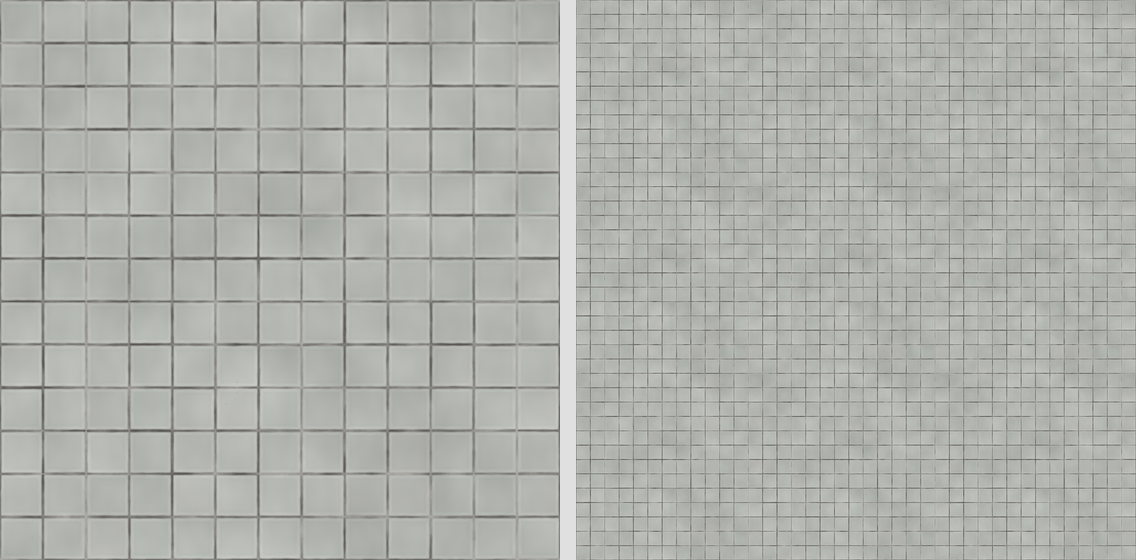
Left: one tile. Right: repeated 3 by 3.
Give the GLSL for this texture, as a WebGL 1 fragment shader.

```glsl
precision highp float;
// Seamless wall of small glazed grey-green square tiles with thin, unevenly stained grout.

uniform vec2 u_resolution;

#define TILES 13.0          // repeats across and down
#define GROUT 0.056         // joint width, in tiles
#define CORNER 0.035        // tile corner radius, in tiles
#define JITTER 0.014        // uneven laying of tiles
#define SOFTNESS 0.014      // worn tile edge, in tiles
#define TONE_VARIATION 0.030
#define GLAZE_VARIATION 0.040
#define RIM_LIGHT 0.030     // pale glazed edge
#define GLAZE_COLOR vec3(0.702, 0.712, 0.692)
#define PALE_GROUT vec3(0.665, 0.660, 0.640)
#define DARK_GROUT vec3(0.345, 0.335, 0.318)

float hash(vec2 p) {
    return fract(sin(dot(p, vec2(127.1, 311.7))) * 4375.85);
}

vec2 gradient(vec2 lattice, vec2 period) {
    float angle = 6.2832 * hash(mod(lattice, period) + 0.37);
    return vec2(cos(angle), sin(angle));
}

// Gradient noise that wraps after a whole number of lattice cells
float noise(vec2 p, vec2 period) {
    vec2 i = floor(p), f = fract(p);
    vec2 u = f * f * f * (f * (f * 6.0 - 15.0) + 10.0);
    vec2 e = vec2(1.0, 0.0);
    float a = dot(gradient(i, period), f);
    float b = dot(gradient(i + e.xy, period), f - e.xy);
    float c = dot(gradient(i + e.yx, period), f - e.yx);
    float d = dot(gradient(i + e.xx, period), f - e.xx);
    return mix(mix(a, b, u.x), mix(c, d, u.x), u.y);
}

// Noise over the wall, with whole-number frequencies per tile
float wallNoise(vec2 p, vec2 frequency) {
    return noise(p * frequency + 0.5, TILES * frequency);
}

// Slow drift, with a whole number of patches across the wall
float drift(vec2 p, float patches) {
    return noise(p / TILES * patches + 0.5, vec2(patches));
}

float roundedBox(vec2 p, float halfSize, float radius) {
    vec2 q = abs(p) - halfSize + radius;
    return length(max(q, 0.0)) + min(max(q.x, q.y), 0.0) - radius;
}

// Dirt in the joints: x for upright joints, y for level ones
vec2 jointDirt(vec2 p) {
    vec2 cell = mod(floor(p), TILES);
    vec2 line = mod(floor(p + 0.5), TILES);
    float cleanColumn = 1.0 - step(0.5, abs(mod(line.x, 5.0) - 2.0));
    float upright = 0.42 + 0.38 * hash(vec2(line.x, 41.0))
        + 0.22 * (hash(vec2(line.x, cell.y + 20.0)) - 0.5)
        - 0.45 * cleanColumn + 0.60 * wallNoise(p, vec2(6.0, 2.0));
    float level = 0.52 + 0.20 * hash(vec2(73.0, line.y))
        + 0.28 * (hash(vec2(cell.x + 50.0, line.y)) - 0.5)
        + 0.70 * wallNoise(p, vec2(2.0, 6.0));
    return vec2(upright, level) + 0.35 * drift(p, 4.0);
}

vec3 groutColor(vec2 p, vec2 local) {
    vec2 dirt = jointDirt(p);
    vec2 edge = abs(local);
    float amount = mix(dirt.y, dirt.x, smoothstep(-0.03, 0.03, edge.x - edge.y));
    // Paler cement where joints cross
    amount -= 0.22 * smoothstep(0.43, 0.49, min(edge.x, edge.y));
    amount += 0.12 * wallNoise(p, vec2(12.0));
    return mix(PALE_GROUT, DARK_GROUT, clamp(amount, 0.0, 1.0));
}

vec3 tileColor(vec2 p, vec2 local, vec2 cell, float dist) {
    float tone = TONE_VARIATION * (hash(cell + 7.0) - 0.5);
    // Cloudy glaze and a gentle tilt of the surface
    tone += GLAZE_VARIATION * (drift(p, 3.0) + 0.7 * drift(p, 6.0));
    tone += GLAZE_VARIATION * wallNoise(p, vec2(1.0));
    tone += 0.4 * GLAZE_VARIATION * wallNoise(p, vec2(3.0, 2.0));
    vec2 tilt = vec2(hash(cell + 13.0), hash(cell + 29.0)) - 0.5;
    tone += 0.038 * dot(tilt, local) - 0.012 * local.y;
    // Pale rim, broken along its length, with a faint hollow inside it
    float rim = smoothstep(-0.090, -0.040, dist);
    float hollow = exp(-pow((dist + 0.110) / 0.025, 2.0));
    float broken = 0.75 + 0.8 * wallNoise(p, vec2(4.0));
    tone += RIM_LIGHT * rim * broken - 0.008 * hollow * broken;
    // Rare small glaze marks
    tone -= 0.030 * smoothstep(0.55, 0.68, wallNoise(p, vec2(8.0)));
    vec3 tint = vec3(0.005, 0.0, 0.001) * (2.0 * hash(cell + 61.0) - 1.0);
    return GLAZE_COLOR + tone + tint;
}

void main() {
    vec2 p = gl_FragCoord.xy / u_resolution * TILES;
    float pixel = TILES / min(u_resolution.x, u_resolution.y);
    vec2 cell = mod(floor(p), TILES);
    vec2 local = fract(p) - 0.5;

    // Tile outline, slightly shifted and worn
    vec2 shift = JITTER * (vec2(hash(cell + 3.0), hash(cell + 17.0)) - 0.5);
    float dist = roundedBox(local - shift, 0.5 - 0.5 * GROUT, CORNER);
    dist += 0.010 * wallNoise(p, vec2(5.0));

    float blur = SOFTNESS + 0.6 * pixel;
    float cover = 1.0 - smoothstep(-blur, blur, dist);
    vec3 color = mix(groutColor(p, local), tileColor(p, local, cell, dist), cover);
    gl_FragColor = vec4(color, 1.0);
}
```
